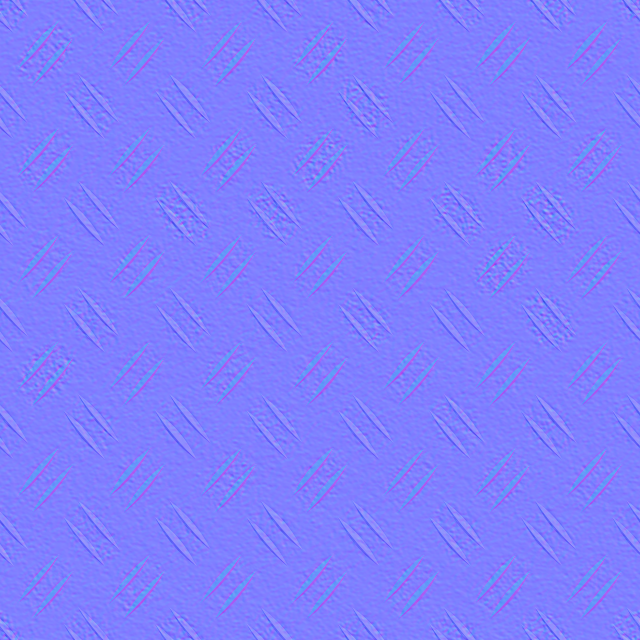
Reproduce this texture map procedurally as a Shadertoy shader.

```glsl
// Normal map of a worn tread plate: paired lens-shaped ridges in alternating diagonals.

const vec2 REPEATS = vec2(7.0, 6.0);            // pairs across and down
const vec2 BAR_AXIS = vec2(0.645, 0.764);       // direction of a rising bar
const vec2 BAR_OFFSET = vec2(0.0026, 0.0168);   // bar centre along and across the axis
const vec2 RISING_SLOPES = vec2(0.31, 0.48);    // upper and lower face of a bar
const vec2 FALLING_SLOPES = vec2(0.19, 0.38);
const float BAR_HALF_LENGTH = 0.051;
const float BAR_HALF_WIDTH = 0.0063;
const float GROOVE_DEPTH = 0.14;                // relative to the bar width
const float GROOVE_WIDTH = 0.0018;
const float SAMPLE_STEP = 0.0010;
const float TAU = 6.2831853;

float hash(vec2 p, float seed) {
    return fract(sin(dot(p, vec2(127.1, 311.7)) + seed * 74.7) * 43758.5453);
}

// Cellular noise: every cell holds one smooth bump or dent; wraps at the canvas edge.
float dents(vec2 p, vec2 cells, float seed) {
    vec2 q = p * cells;
    vec2 base = floor(q);
    float sum = 0.0;
    for (int y = -1; y <= 1; y++) {
        for (int x = -1; x <= 1; x++) {
            vec2 cell = base + vec2(x, y);
            vec2 id = mod(cell, cells);
            vec2 centre = cell + vec2(hash(id, seed), hash(id, seed + 1.0));
            vec2 d = q - centre;
            float falloff = max(0.0, 1.0 - dot(d, d));
            sum += (hash(id, seed + 2.0) * 2.0 - 1.0) * falloff * falloff;
        }
    }
    return sum / cells.y;
}

// Broad, faint unevenness of the sheet.
float ripples(vec2 p) {
    float sum = 0.0;
    for (int i = 1; i <= 3; i++) {
        float f = float(i);
        vec2 wave = vec2(2.0 * f - 3.0, 3.0 * f + 1.0);
        sum += sin(TAU * dot(p, wave) + 2.1 * f) / (TAU * length(wave));
    }
    return sum;
}

// Lens with a wide upper face, a steep lower face and a groove above; q is (along, across).
float barHeight(vec2 q, float halfWidth, vec2 slopes) {
    float t = q.x / BAR_HALF_LENGTH;
    float w = halfWidth * max(0.0, 1.0 - t * t);
    float groove = GROOVE_DEPTH * w * slopes.x / RISING_SLOPES.x;
    float body = min(slopes.x * (w - q.y) - groove, slopes.y * (w + q.y));
    float above = -groove * exp(-max(0.0, q.y - w) / GROOVE_WIDTH);
    return q.y > w ? above : max(body, -groove) * step(-w, q.y);
}

// One lattice of bar pairs: x is ridge height, y is wear around the pair.
vec2 barLattice(vec2 p, vec2 shift, float lean, vec2 slopes, float seed) {
    vec2 g = p * REPEATS + shift;
    vec2 id = mod(floor(g), REPEATS);
    vec2 local = (fract(g) - 0.5) / REPEATS;
    local.x *= lean;
    vec2 across = vec2(-BAR_AXIS.y, BAR_AXIS.x);
    vec2 q = vec2(dot(local, BAR_AXIS), dot(local, across));

    float ridge = 0.0;
    for (int i = 0; i < 2; i++) {
        float side = 1.0 - 2.0 * float(i);
        float width = BAR_HALF_WIDTH * mix(0.9, 1.08, hash(id, seed + side));
        ridge += barHeight(q - side * BAR_OFFSET, width, slopes);
    }
    float patchMask = 1.0 - smoothstep(0.6, 1.2, length(q / vec2(0.056, 0.038)));
    float wear = hash(id, seed + 5.0);
    return vec2(ridge, patchMask * mix(0.35, 0.95, wear * wear));
}

float plateHeight(vec2 p) {
    vec2 rising = barLattice(p, vec2(0.0), 1.0, RISING_SLOPES, 3.0);
    vec2 falling = barLattice(p, vec2(0.5), -1.0, FALLING_SLOPES, 17.0);
    float ridge = rising.x + falling.x;
    float wear = max(rising.y, falling.y);
    float onBar = smoothstep(0.0, 0.001, ridge);

    float grain = 0.052 * dents(p, vec2(190.0, 240.0), 1.0)
                + 0.014 * dents(p, vec2(80.0, 110.0), 8.0);
    float chips = 0.18 * wear * dents(p, vec2(210.0, 220.0), 23.0);
    return ridge + 0.003 * ripples(p)
         + grain * (1.0 - 0.5 * onBar) + chips * (1.0 - 0.9 * onBar);
}

void mainImage(out vec4 fragColor, in vec2 fragCoord) {
    vec2 p = fragCoord / iResolution.xy;
    vec2 e = vec2(SAMPLE_STEP, 0.0);

    // Surface normal from central differences, packed into colour.
    vec2 slope = vec2(plateHeight(p + e.xy) - plateHeight(p - e.xy),
                      plateHeight(p + e.yx) - plateHeight(p - e.yx)) / (2.0 * SAMPLE_STEP);
    vec3 normal = normalize(vec3(-slope, 1.0));
    fragColor = vec4(normal * 0.5 + 0.5, 1.0);
}
```
